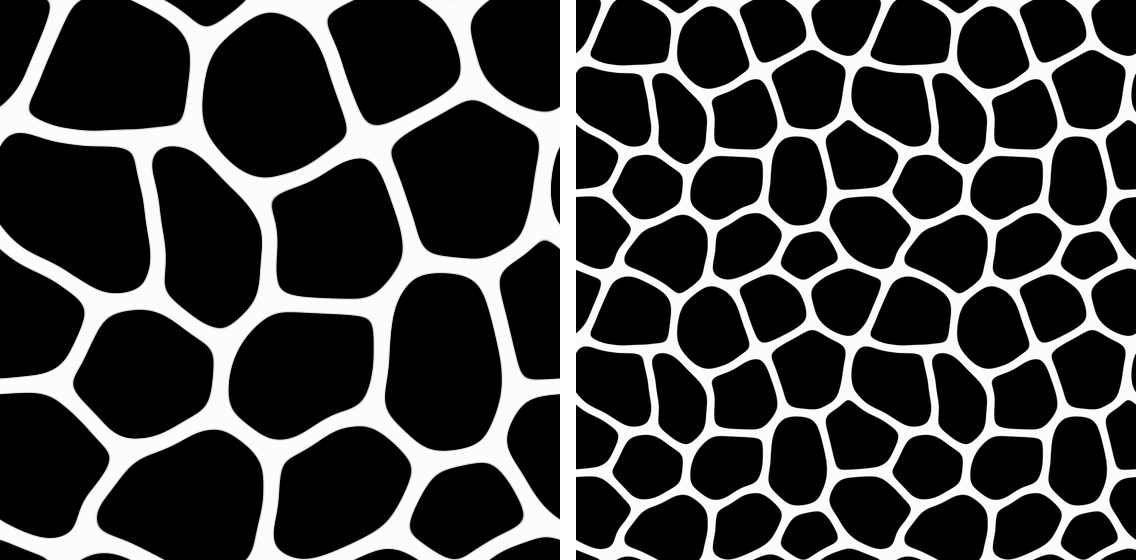
Left, the tile; right, the same tile 2 across and 2 down.
Write a WebGL 1 fragment shader that draws this pattern.

```glsl
precision highp float;
// Seamless black rounded cells parted by a winding white network of even width.

uniform vec2 u_resolution;

const float GRID = 4.0;          // cells per side, even so the staggered rows wrap
const float JITTER = 0.65;       // scatter of the cell sites, in grid units
const float HALF_WIDTH = 0.0138; // half the width of a white band
const float ROUNDING = 0.014;    // softness of the cell corners
const float EDGE_BLUR = 0.0011;
const float RIM_WIDTH = 0.003;   // faint shading just inside the bands
const vec3 CELL_BLACK = vec3(0.0);
const vec3 RIM_GREY = vec3(0.82);
const vec3 BAND_WHITE = vec3(0.99);

float hash(vec2 cell, float seed) {
  return fract(sin(dot(cell, vec2(127.1, 311.7)) + seed) * 43758.5453);
}

// Value noise from -1 to 1 that repeats after a whole number of lattice cells.
float wrappedNoise(vec2 p, float period, float seed) {
  vec2 i = floor(p);
  vec2 f = p - i;
  vec2 w = f * f * f * (f * (f * 6.0 - 15.0) + 10.0);
  vec2 lo = mod(i, period);
  vec2 hi = mod(i + 1.0, period);
  float bottom = mix(hash(lo, seed), hash(vec2(hi.x, lo.y), seed), w.x);
  float top = mix(hash(vec2(lo.x, hi.y), seed), hash(hi, seed), w.x);
  return 2.0 * mix(bottom, top, w.y) - 1.0;
}

vec2 noisePair(vec2 uv, float period, float seed) {
  return vec2(wrappedNoise(uv * period, period, seed),
              wrappedNoise(uv * period, period, seed + 17.3));
}

// Bends the plane with broad and fine waves.
vec2 warp(vec2 uv) {
  return uv + 0.035 * noisePair(uv, 4.0, 2.7) + 0.014 * noisePair(uv, 8.0, 5.1);
}

// Site of a lattice cell; every other row is shifted by half a cell.
vec2 sitePosition(vec2 cell) {
  vec2 id = mod(cell, GRID);
  vec2 offset = vec2(hash(id, 1.3), hash(id, 8.9)) - 0.5;
  return cell + 0.5 + vec2(0.5 * mod(id.y, 2.0), 0.0) + JITTER * offset;
}

vec2 nearestCell(vec2 p) {
  vec2 base = floor(p);
  vec2 best = base;
  float bestDistance = 100.0;
  for (int y = -2; y <= 2; y++) {
    for (int x = -2; x <= 2; x++) {
      vec2 cell = base + vec2(float(x), float(y));
      float d = distance(p, sitePosition(cell));
      if (d < bestDistance) {
        bestDistance = d;
        best = cell;
      }
    }
  }
  return best;
}

// Smooth distance to the cell border; the jacobian undoes the stretch of the warp.
float borderDistance(vec2 p, mat2 jacobian) {
  vec2 home = nearestCell(p);
  vec2 homeSite = sitePosition(home);
  float total = 0.0;
  for (int y = -2; y <= 2; y++) {
    for (int x = -2; x <= 2; x++) {
      if (x == 0 && y == 0) continue;
      vec2 site = sitePosition(home + vec2(float(x), float(y)));
      vec2 normal = normalize(site - homeSite);
      float stretch = max(length(normal * jacobian), 0.3);
      float d = dot(0.5 * (site + homeSite) - p, normal) / (GRID * stretch);
      total += exp(-d / ROUNDING);
    }
  }
  return -ROUNDING * log(total);
}

void main() {
  vec2 uv = gl_FragCoord.xy / u_resolution;

  // Warped position and its local stretch
  const float STEP = 0.002;
  vec2 p = warp(uv);
  vec2 slopeX = (warp(uv + vec2(STEP, 0.0)) - p) / STEP;
  vec2 slopeY = (warp(uv + vec2(0.0, STEP)) - p) / STEP;

  // Depth inside the white band, negative within the cells
  float depth = HALF_WIDTH - borderDistance(p * GRID, mat2(slopeX, slopeY));

  // Soft edge and shaded rim
  float blur = max(EDGE_BLUR, 0.6 / min(u_resolution.x, u_resolution.y));
  vec3 band = mix(RIM_GREY, BAND_WHITE, smoothstep(0.0, RIM_WIDTH, depth));
  vec3 color = mix(CELL_BLACK, band, smoothstep(-blur, blur, depth));
  gl_FragColor = vec4(color, 1.0);
}
```
